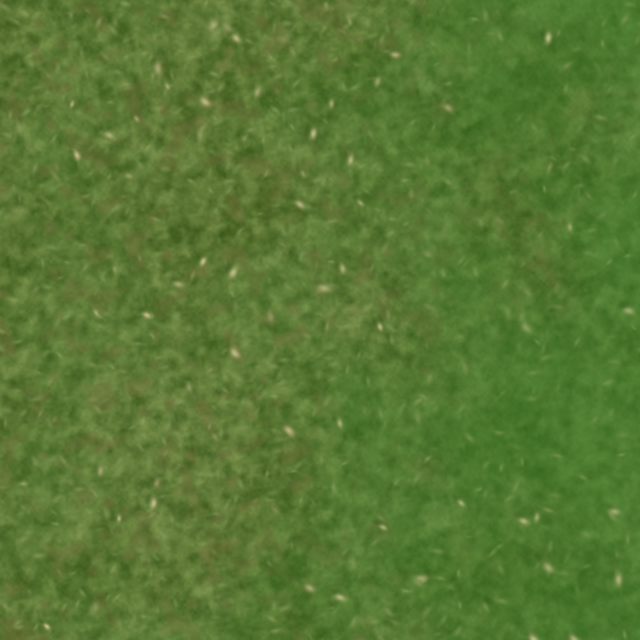
Give the GLSL for this texture, as a three.js fragment shader.

```glsl
// Worn lawn seen from above: lush and dry patches of soft mottled green,
// strewn with pale straw flecks. Patches and grain are value noise; flecks are
// soft rotated ellipses scattered on jittered grids, denser on dry ground.

varying vec2 vUv;

const vec3 LUSH_GREEN = vec3(0.285, 0.470, 0.173);
const vec3 DRY_OLIVE = vec3(0.365, 0.468, 0.208);
const vec3 BLADE_PALE = vec3(0.550, 0.630, 0.375);
const vec3 EARTH_BROWN = vec3(0.430, 0.410, 0.220);
const vec3 STRAW = vec3(0.830, 0.780, 0.590);
const vec3 SHADOW = vec3(0.210, 0.330, 0.110);
const vec3 GRAIN_TINT = vec3(0.200, 0.180, 0.150);

const float PATCH_SCALE = 4.0;
const float GRAIN_SCALE = 58.0;
const float STRAW_CELLS = 17.0;
const float BLADE_CELLS = 44.0;
const vec2 STRAW_SIZE = vec2(0.0105, 0.0062);
const vec2 BLADE_SIZE = vec2(0.0105, 0.0046);
const vec2 SHADOW_SHIFT = vec2(-0.009, 0.008);
const float FLECK_LEAN = -1.0;

float hash(vec2 p) {
  return fract(sin(dot(p, vec2(127.1, 311.7))) * 43758.5453);
}

float noise(vec2 p) {
  vec2 cell = floor(p);
  vec2 f = fract(p);
  f = f * f * (3.0 - 2.0 * f);
  float low = mix(hash(cell), hash(cell + vec2(1.0, 0.0)), f.x);
  float high = mix(hash(cell + vec2(0.0, 1.0)), hash(cell + 1.0), f.x);
  return mix(low, high, f.y);
}

vec2 rotate(vec2 p, float angle) {
  float c = cos(angle);
  float s = sin(angle);
  return vec2(c * p.x + s * p.y, c * p.y - s * p.x);
}

// Noise of three turned octaves, centred on zero
float fractalNoise(vec2 p) {
  float sum = 0.0;
  float weight = 0.55;
  for (int i = 0; i < 3; i++) {
    sum += weight * (noise(p) - 0.5);
    p = rotate(p, 0.65) * 1.9 + 17.3;
    weight *= 0.6;
  }
  return sum;
}

// 0 on lush ground at the right, 1 on dry ground at the left
float dryness(vec2 uv) {
  float slope = 0.56 - uv.x - 0.12 * (uv.y - 0.5);
  float patches = fractalNoise(uv * PATCH_SCALE + 3.7);
  return smoothstep(-0.5, 0.45, slope + 1.1 * patches);
}

// Soft ellipses, one at most per cell; dry ground raises their chance
float flecks(vec2 uv, float cells, vec2 size, vec2 chance, float spread, float seed) {
  float cover = 0.0;
  vec2 home = floor(uv * cells);
  for (int y = -1; y <= 1; y++) {
    for (int x = -1; x <= 1; x++) {
      vec2 cell = home + vec2(float(x), float(y));
      vec2 key = cell + seed;
      vec2 jitter = vec2(hash(key + 11.3), hash(key + 27.9));
      vec2 center = (cell + jitter) / cells;
      float odds = mix(chance.x, chance.y, dryness(center));
      float present = step(hash(key), odds);
      float angle = FLECK_LEAN + spread * (hash(key + 41.7) - 0.5);
      float scale = mix(0.65, 1.2, hash(key + 53.1));
      vec2 local = rotate(uv - center, angle);
      // A slight bend keeps the outline irregular
      local.y += 22.0 * local.x * local.x * (hash(key + 67.5) - 0.5);
      vec2 q = local / (size * scale);
      float strength = mix(0.3, 1.0, hash(key + 79.2));
      cover = max(cover, present * strength * exp(-1.6 * dot(q, q)));
    }
  }
  return cover;
}

float strawFlecks(vec2 uv) {
  return flecks(uv, STRAW_CELLS, STRAW_SIZE, vec2(0.12, 0.32), 2.2, 5.0);
}

void main() {
  vec2 uv = vUv;
  float dry = dryness(uv);

  // Ground patches
  vec3 color = mix(LUSH_GREEN, DRY_OLIVE, dry);
  color += 0.06 * fractalNoise(uv * 9.0 + 31.0);

  // Fine mottling, rougher where dry
  vec2 grainUv = rotate(uv, 0.4) * GRAIN_SCALE;
  float grain = fractalNoise(grainUv);
  color += GRAIN_TINT * grain * mix(0.65, 1.3, dry);
  float earth = smoothstep(0.55, 0.9, noise(grainUv * 0.8 + 71.0));
  color = mix(color, EARTH_BROWN, 0.4 * earth * dry);

  // Pale blades, then straw with its shadow
  float blades = flecks(uv, BLADE_CELLS, BLADE_SIZE, vec2(0.16, 0.42), 5.0, 90.0);
  color = mix(color, BLADE_PALE, 0.62 * blades);
  color = mix(color, SHADOW, 0.5 * strawFlecks(uv - SHADOW_SHIFT));
  color = mix(color, STRAW, 0.9 * strawFlecks(uv));

  gl_FragColor = vec4(color, 1.0);
}
```
